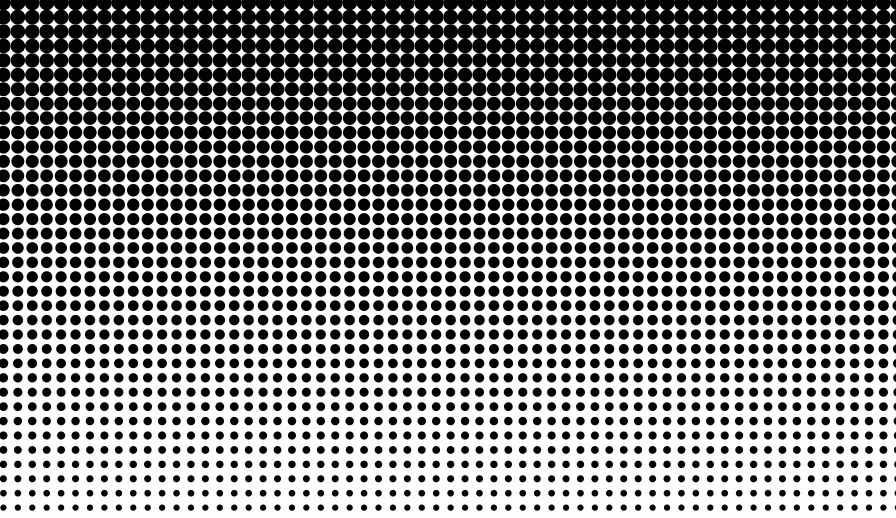
This pattern is drawn by a WebGL 1 fragment shader. Its source:

```glsl
precision highp float;
// Halftone grid of black dots on white that shrink from top to bottom.

uniform vec2 u_resolution;

const float PI = 3.14159265;
const vec3 PAPER = vec3(0.992);
const vec3 INK = vec3(0.008);

// All lengths are in canvas heights.
const float PITCH = 0.02785;
const vec2 FIRST_DOT = vec2(0.0066, 0.0200);
const float BOTTOM_COVERAGE = 0.13;
const float TOP_COVERAGE = 0.86;

// Centre of the grid dot nearest to a point.
vec2 nearestDot(vec2 point, vec2 origin, float pitch) {
    return origin + pitch * floor((point - origin) / pitch + 0.5);
}

// Radius of a disc that inks the given share of a square cell.
float coverageRadius(float coverage, float pitch) {
    return pitch * sqrt(coverage / PI);
}

// Antialiased inside mask of a signed distance.
float fillMask(float signedDistance, float pixel) {
    return clamp(0.5 - signedDistance / pixel, 0.0, 1.0);
}

void main() {
    vec2 point = gl_FragCoord.xy / u_resolution.y;
    float pixel = 1.0 / u_resolution.y;

    // Each row has one size, set by the height of its centre.
    vec2 center = nearestDot(point, FIRST_DOT, PITCH);
    float coverage = mix(BOTTOM_COVERAGE, TOP_COVERAGE, clamp(center.y, 0.0, 1.0));
    float radius = coverageRadius(coverage, PITCH);

    float dotMask = fillMask(length(point - center) - radius, pixel);
    gl_FragColor = vec4(mix(PAPER, INK, dotMask), 1.0);
}
```
